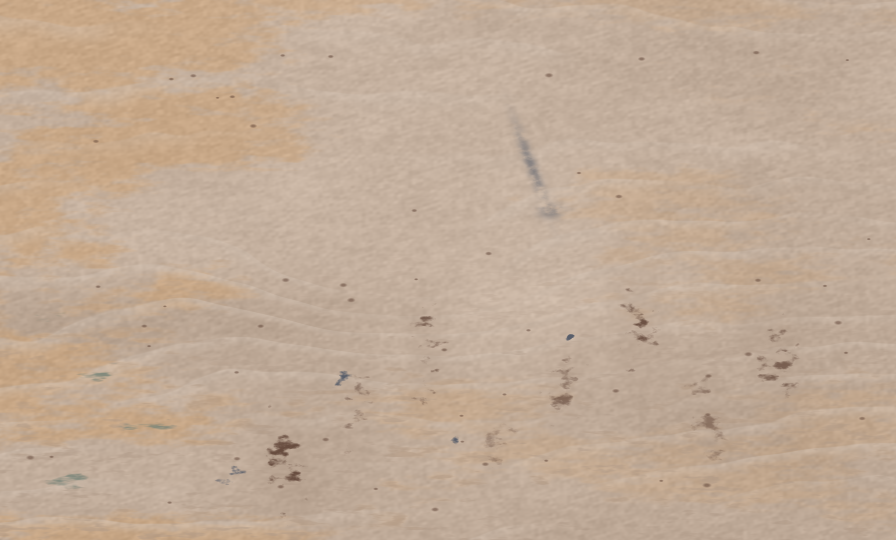
Reproduce this texture procedurally as a WebGL 1 fragment shader.

```glsl
precision highp float;
// Worn, sanded plywood: pale beige wood with wavy growth lines and fine fibre,
// bare orange patches towards the left, and scattered brown, green and slate stains.
// Layers of value noise are mixed in turn; stains are soft ellipses broken by noise.

uniform vec2 u_resolution;

const vec3 WOOD_MID    = vec3(0.755, 0.675, 0.605);
const vec3 WOOD_PALE   = vec3(0.805, 0.738, 0.678);
const vec3 WOOD_DARK   = vec3(0.675, 0.590, 0.520);
const vec3 BARE_ORANGE = vec3(0.785, 0.640, 0.490);
const vec3 STAIN_BROWN = vec3(0.350, 0.240, 0.190);
const vec3 STAIN_GREEN = vec3(0.430, 0.500, 0.460);
const vec3 STAIN_SLATE = vec3(0.270, 0.310, 0.380);
const vec3 SMEAR_GREY  = vec3(0.490, 0.480, 0.490);

const float RING_DENSITY   = 11.0;
const float RING_STRENGTH  = 0.55;
const float FIBRE_CONTRAST = 0.075;
const float TONE_CONTRAST  = 0.22;
const float ORANGE_AMOUNT  = 0.75;
const float SPECK_GRID     = 24.0;
const float SPECK_SHARE    = 0.07;

float hash(vec2 p) {
  vec3 q = fract(vec3(p.xyx) * 0.1031);
  q += dot(q, q.yzx + 33.33);
  return fract((q.x + q.y) * q.z);
}

float noise(vec2 p) {
  vec2 i = floor(p), f = fract(p);
  f = f * f * (3.0 - 2.0 * f);
  return mix(mix(hash(i), hash(i + vec2(1.0, 0.0)), f.x),
             mix(hash(i + vec2(0.0, 1.0)), hash(i + vec2(1.0, 1.0)), f.x), f.y);
}

float fbm(vec2 p) {
  float sum = 0.0, amp = 0.5;
  for (int i = 0; i < 4; i++) {
    sum += amp * noise(p);
    p = mat2(1.9, 0.35, -0.35, 1.9) * p + 17.3;
    amp *= 0.5;
  }
  return sum / 0.9375;
}

// Soft ellipse, sheared sideways by lean
float blot(vec2 p, vec2 centre, vec2 size, float lean) {
  vec2 q = p - centre;
  q.x -= lean * q.y;
  q /= size;
  return exp(-dot(q, q));
}

// Lets noise show through only where the envelope is strong
float ragged(float envelope, float grain) {
  return smoothstep(0.0, 0.28, envelope * 0.55 + grain - 1.0);
}

// Pale growth lines: sharp on one side, fading on the other
float growthLines(vec2 p) {
  float height = p.y - p.x * mix(0.17, -0.10, p.y);
  height += 0.20 * fbm(p * vec2(2.0, 3.0)) + 0.012 * noise(p * vec2(14.0, 20.0));
  height += 0.22 * blot(p, vec2(0.72, 0.50), vec2(0.28, 0.13), 0.0);
  float phase = fract(height * RING_DENSITY);
  float line = smoothstep(0.45, 0.92, phase) * (1.0 - smoothstep(0.93, 1.0, phase));
  return line * line * smoothstep(0.35, 0.7, fbm(p * vec2(2.5, 6.0) + 40.0));
}

float specks(vec2 p) {
  vec2 cell = floor(p * SPECK_GRID);
  vec2 centre = 0.25 + 0.5 * vec2(hash(cell + 5.0), hash(cell + 9.0));
  vec2 q = (fract(p * SPECK_GRID) - centre) * vec2(1.0, 1.8);
  float radius = 0.05 + 0.13 * hash(cell + 21.0);
  float present = step(hash(cell + 2.0), SPECK_SHARE * (1.3 - p.y));
  return present * (1.0 - smoothstep(radius * 0.3, radius + 0.06, length(q)));
}

void main() {
  vec2 p = gl_FragCoord.xy / u_resolution.y;
  float streaks = fbm(p * vec2(22.0, 95.0));
  float flecks = fbm(p * vec2(42.0, 80.0) + 7.0);

  // Broad tone, darker along the bottom
  float tone = (fbm(p * vec2(2.0, 5.0) + 3.0) - 0.5) * TONE_CONTRAST;
  tone += 0.05 * smoothstep(0.0, 0.55, p.y) - 0.035;
  vec3 color = WOOD_MID + tone * vec3(0.55, 0.58, 0.60);

  // Bare orange wood with frayed edges
  float bare = fbm(p * vec2(2.4, 8.0) + vec2(11.0, 4.0)) + 0.35 * (streaks - 0.5);
  bare += 0.15 * exp(-p.x * p.x * 5.0) - 0.05;
  bare = smoothstep(0.48, 0.68, bare);
  color = mix(color, BARE_ORANGE, bare * ORANGE_AMOUNT * mix(1.0, 0.5, smoothstep(0.2, 1.1, p.x)));

  // Growth lines, slanted fibre and worn streaks
  color = mix(color, WOOD_PALE, growthLines(p) * RING_STRENGTH);
  vec2 slanted = vec2(p.x + 0.45 * p.y, p.y - 0.3 * p.x);
  float fibre = 0.6 * noise(slanted * vec2(75.0, 190.0)) + 0.4 * noise(p * 150.0) - 0.5;
  color += FIBRE_CONTRAST * (fibre + 0.5 * (streaks - 0.5));
  color = mix(color, WOOD_DARK, 0.5 * smoothstep(0.60, 0.80, streaks) * smoothstep(0.8, 0.1, p.y));

  // Brown stains in upright trails across the lower half
  float brown = 0.0;
  float halo = 0.0;
  for (int i = 0; i < 8; i++) {
    float n = float(i);
    float strength = 1.0 - 0.65 * fract(n * 0.618);
    vec2 centre = vec2(0.53 + 0.13 * n, 0.14 + 0.26 * fract(n * 0.39));
    vec2 size = vec2(0.035 + 0.025 * hash(vec2(n, 3.0)), 0.06 + 0.06 * strength);
    float envelope = blot(p, centre, size, 0.5 * hash(vec2(n, 8.0)) - 0.25);
    brown = max(brown, strength * ragged(envelope, flecks));
    halo = max(halo, strength * envelope);
  }
  color = mix(color, WOOD_DARK, 0.35 * halo);
  color = mix(color, STAIN_BROWN, 0.85 * brown);
  color = mix(color, STAIN_BROWN, 0.5 * specks(p));

  // Flat green rubs at the left, small slate chips further right
  for (int i = 0; i < 4; i++) {
    float n = float(i);
    vec2 rub = vec2(0.09 + 0.24 * fract(n * 0.39), 0.41 - 0.10 * n);
    float green = blot(p, rub, vec2(0.065, 0.021), 0.4);
    color = mix(color, STAIN_GREEN, 0.75 * ragged(green * 1.1, streaks));
    vec2 chip = vec2(0.425 + 0.21 * n, 0.11 + 0.31 * fract(n * 0.618));
    float slate = blot(p, chip, vec2(0.028, 0.030) / (1.0 + 0.6 * n), 0.5);
    color = mix(color, STAIN_SLATE, 0.85 * ragged(slate * 1.3, flecks));
  }

  // Grey rubbed smear ending in a smudge
  float smear = blot(p, vec2(0.985, 0.69), vec2(0.011, 0.075), -0.36);
  smear = max(smear, blot(p, vec2(1.02, 0.61), vec2(0.022, 0.014), 0.0));
  color = mix(color, SMEAR_GREY, smear * smoothstep(0.2, 0.7, flecks) * 0.9);

  gl_FragColor = vec4(clamp(color, 0.0, 1.0), 1.0);
}
```
